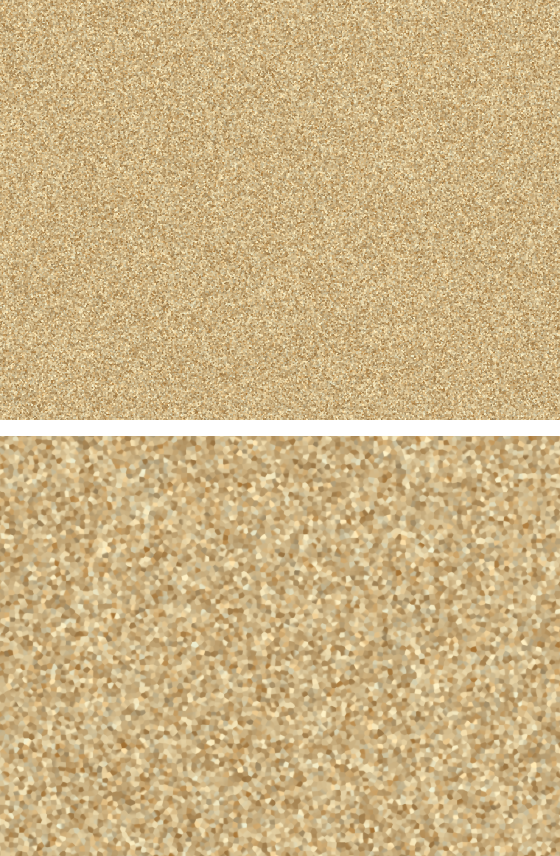
Top: the whole. Bottom: its middle third, enlarged.
Give the GLSL for this texture, as a Shadertoy shader.

```glsl
// Fine sand: tiny irregular grains in cream, tan and rusty brown.
// Soft cellular noise blends the nearest grains, each with a random
// lightness and warmth; layered sines add a faint broad unevenness.

// Three random values in 0..1 for a grid cell
vec3 cellHash(vec2 cell) {
    vec3 p = fract(cell.xyx * vec3(0.1031, 0.1030, 0.0973));
    p += dot(p, p.yxz + 33.33);
    return fract((p.xxy + p.yzz) * p.zyx);
}

// Colour of a single grain; most are mid tan, few are extreme
vec3 grainColor(vec3 traits) {
    vec3 darkBrown = vec3(0.59, 0.44, 0.24);
    vec3 paleCream = vec3(1.01, 0.96, 0.79);
    vec3 rustShift = vec3(0.045, -0.015, -0.07);
    float lightness = 0.5 * (traits.x + traits.z);
    float warmth = 2.0 * traits.y - 1.0;
    return mix(darkBrown, paleCream, lightness) + rustShift * warmth * warmth * warmth;
}

// Average of nearby grains, weighted towards the closest
vec3 sandGrains(vec2 p) {
    vec2 base = floor(p);
    vec3 colorSum = vec3(0.0);
    float weightSum = 0.0;
    for (int y = -1; y <= 1; y++) {
        for (int x = -1; x <= 1; x++) {
            vec2 cell = base + vec2(x, y);
            vec2 center = cell + 0.1 + 0.8 * cellHash(cell + 71.0).xy;
            vec2 offset = p - center;
            float weight = exp(-7.0 * dot(offset, offset));
            colorSum += weight * grainColor(cellHash(cell + 19.0));
            weightSum += weight;
        }
    }
    return colorSum / weightSum;
}

// Broad, barely visible drifts of tone, about -1..1
float drift(vec2 p) {
    float sum = 0.0;
    float amplitude = 0.5;
    for (int i = 0; i < 4; i++) {
        sum += amplitude * sin(p.x + 1.7 * sin(p.y)) * sin(p.y + 1.3 * sin(p.x));
        p = mat2(1.4, 1.1, -1.1, 1.4) * p + 2.3;
        amplitude *= 0.6;
    }
    return sum;
}

void mainImage(out vec4 fragColor, in vec2 fragCoord) {
    vec2 uv = fragCoord / iResolution.y;
    vec3 color = sandGrains(uv * 270.0);
    color += 0.008 * drift(uv * 7.0);
    fragColor = vec4(clamp(color, 0.0, 1.0), 1.0);
}
```
